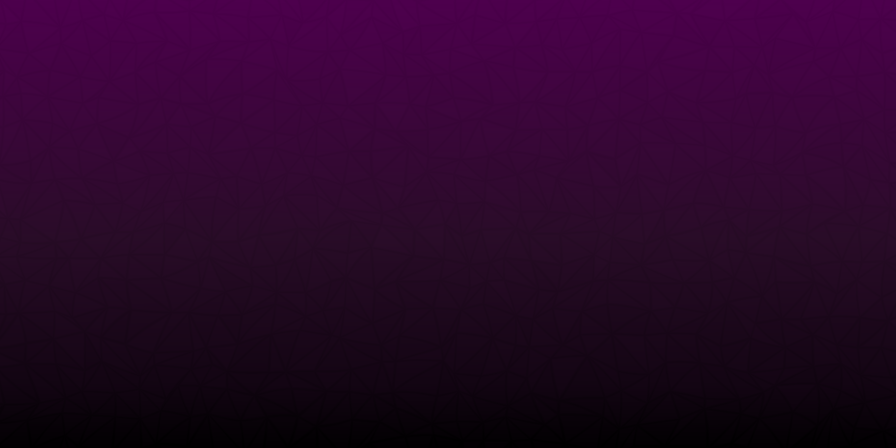
Give the GLSL for this background, as a WebGL 1 fragment shader.

```glsl
precision highp float;

uniform vec2 u_resolution;

const vec3 BOTTOM_COLOR = vec3(0.006, 0.0, 0.006);
const vec3 LOW_COLOR = vec3(0.072, 0.018, 0.072);
const vec3 MIDDLE_COLOR = vec3(0.16, 0.046, 0.155);
const vec3 TOP_COLOR = vec3(0.302, 0.0, 0.302);
const float LOW_HEIGHT = 0.14;
const float MIDDLE_HEIGHT = 0.47;

const float CELL_SIZE = 0.06;      // facet grid step, in canvas heights
const float JITTER = 0.66;         // vertex shift, in cells
const float WARP_AMOUNT = 0.6;     // bends the grid rows, in cells
const float WARP_SCALE = 0.27;
const float FLATNESS = 0.08;       // how far a facet takes its centre colour
const vec3 RELIEF_TINT = vec3(1.0, 0.25, 1.0);
const float TONE_AMOUNT = 0.008;   // brightness change between facets
const float TONE_SCALE = 2.3;
const float SEAM_WIDTH = 0.08;     // in cells
const float SEAM_DARKNESS = 0.0115;

vec2 hash2(vec2 p) {
  vec3 q = fract(p.xyx * vec3(0.1031, 0.103, 0.0973));
  q += dot(q, q.yzx + 33.33);
  return fract((q.xx + q.yz) * q.zy);
}

float gradientDot(vec2 corner, vec2 p) {
  float angle = 6.28319 * hash2(corner + 71.0).x;
  return dot(vec2(cos(angle), sin(angle)), p - corner);
}

float gradientNoise(vec2 p) {
  vec2 i = floor(p);
  vec2 f = p - i;
  vec2 u = f * f * f * (f * (f * 6.0 - 15.0) + 10.0);
  float low = mix(gradientDot(i, p), gradientDot(i + vec2(1.0, 0.0), p), u.x);
  float high = mix(gradientDot(i + vec2(0.0, 1.0), p),
                   gradientDot(i + vec2(1.0, 1.0), p), u.x);
  return mix(low, high, u.y);
}

float ramp(float from, float to, float value) {
  return clamp((value - from) / (to - from), 0.0, 1.0);
}

vec3 backdrop(float height) {
  vec3 color = mix(BOTTOM_COLOR, LOW_COLOR, ramp(0.0, LOW_HEIGHT, height));
  color = mix(color, MIDDLE_COLOR, ramp(LOW_HEIGHT, MIDDLE_HEIGHT, height));
  return mix(color, TOP_COLOR, ramp(MIDDLE_HEIGHT, 1.0, height));
}

vec2 vertexAt(vec2 cell) {
  return cell + (hash2(cell + 19.0) - 0.5) * JITTER;
}

// Signed distance to the line a-b, positive on its left
float sideDistance(vec2 p, vec2 a, vec2 b) {
  vec2 d = normalize(b - a);
  return dot(p - a, vec2(-d.y, d.x));
}

// Distance to the nearest side of a counterclockwise triangle, positive inside
float insideDistance(vec2 p, vec2 a, vec2 b, vec2 c) {
  return min(sideDistance(p, a, b), min(sideDistance(p, b, c), sideDistance(p, c, a)));
}

vec3 facetColor(vec2 center, vec2 p, float height) {
  float facetHeight = height + FLATNESS * CELL_SIZE * (center.y - p.y);
  return backdrop(facetHeight) + RELIEF_TINT * TONE_AMOUNT * gradientNoise(center * TONE_SCALE);
}

void main() {
  float height = gl_FragCoord.y / u_resolution.y;
  float pixel = 1.0 / (u_resolution.y * CELL_SIZE);
  vec2 p = gl_FragCoord.xy * pixel;
  vec2 q = p * WARP_SCALE;
  p += WARP_AMOUNT * vec2(gradientNoise(q), gradientNoise(q + 37.4));
  vec2 base = floor(p);

  vec3 colorSum = vec3(0.0);
  float weightSum = 0.0;
  float seamDistance = 0.0;

  // Two triangles per jittered cell, split along a random diagonal
  for (int y = -1; y <= 1; y++) {
    for (int x = -1; x <= 1; x++) {
      vec2 cell = base + vec2(float(x), float(y));
      vec2 a = vertexAt(cell);
      vec2 b = vertexAt(cell + vec2(1.0, 0.0));
      vec2 c = vertexAt(cell + vec2(1.0, 1.0));
      vec2 d = vertexAt(cell + vec2(0.0, 1.0));
      if (hash2(cell + 43.0).y > 0.5) {
        vec2 first = a;
        a = b;
        b = c;
        c = d;
        d = first;
      }
      float d1 = insideDistance(p, a, b, c);
      float d2 = insideDistance(p, a, c, d);
      float w1 = smoothstep(-pixel, pixel, d1);
      float w2 = smoothstep(-pixel, pixel, d2);
      colorSum += w1 * facetColor((a + b + c) / 3.0, p, height);
      colorSum += w2 * facetColor((a + c + d) / 3.0, p, height);
      weightSum += w1 + w2;
      seamDistance = max(seamDistance, max(d1, d2));
    }
  }

  // Soft dark seams between the facets
  vec3 color = weightSum > 0.001 ? colorSum / weightSum : backdrop(height);
  float seam = 1.0 - smoothstep(0.0, max(SEAM_WIDTH, pixel), seamDistance);
  gl_FragColor = vec4(color - RELIEF_TINT * SEAM_DARKNESS * seam, 1.0);
}
```
